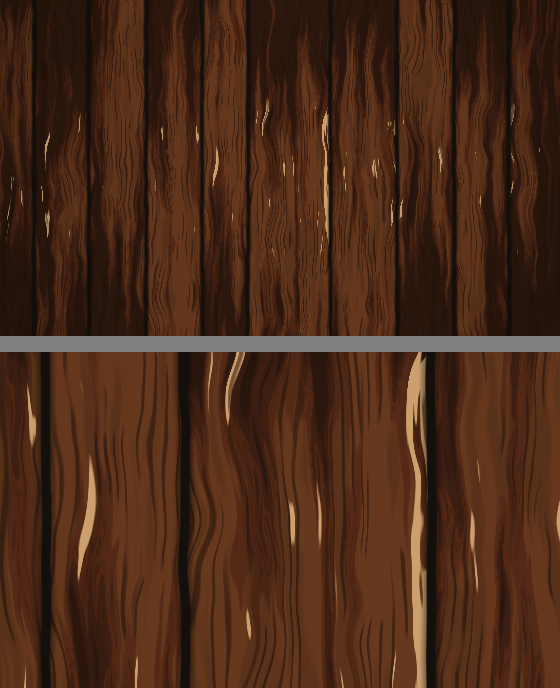
Top, the full canvas; bottom, a detail of the centre.
This texture is drawn by a WebGL 1 fragment shader. Its source:

```glsl
precision highp float;
uniform vec2 u_resolution;

float hash(vec2 p) {
  vec3 q = fract(p.xyx * 0.1031);
  q += dot(q, q.yzx + 33.33);
  return fract((q.x + q.y) * q.z);
}

float noise(vec2 p) {
  vec2 i = floor(p), f = fract(p);
  f = f * f * (3.0 - 2.0 * f);
  return mix(mix(hash(i), hash(i + vec2(1.0, 0.0)), f.x),
             mix(hash(i + vec2(0.0, 1.0)), hash(i + 1.0), f.x), f.y);
}

float fbm(vec2 p) {
  float sum = 0.0, amp = 0.57;
  for (int i = 0; i < 3; i++) {
    sum += amp * noise(p);
    p = p * 2.0 + 17.3;
    amp *= 0.5;
  }
  return sum;
}

// Horizontal position of the seam on the left of plank i
float seam(float i) {
  float k = i - 5.0;
  return 0.485 + 0.106 * k + 0.012 * sin(0.7854 * k) - 0.042 * exp(-1.5 * k * k);
}

void main() {
  vec2 uv = gl_FragCoord.xy / u_resolution;
  float pixel = 1.0 / u_resolution.x;

  // Ten planks of uneven width, with slightly ragged seams
  float plank = 0.0, gap = 1.0;
  for (int i = 1; i < 10; i++) {
    float k = float(i);
    float d = uv.x - seam(k) - 0.002 * (noise(vec2(uv.y * 22.0, k * 7.0)) - 0.5);
    gap = min(gap, abs(d));
    plank += step(0.0, d);
  }
  float left = seam(plank), right = seam(plank + 1.0);
  float across = clamp((uv.x - left) / (right - left), 0.0, 1.0);

  // Wavy grain, different on each plank
  vec2 grain = vec2(uv.x * 1.66, uv.y) + plank * vec2(3.1, 5.7);
  grain.x += 0.028 * (noise(grain * vec2(13.0, 9.0)) - 0.5)
           + 0.009 * (noise(grain * vec2(32.0, 24.0)) - 0.5);
  float streak = fbm(grain * vec2(40.0, 2.6));
  float fine = fbm(grain * vec2(95.0, 6.5));

  // Worn area: high or low on alternate planks, fading to the sides
  float turn = cos(3.14159 * plank) * sign(5.5 - plank);
  float dy = uv.y - 0.5 - 0.19 * turn;
  float dx = uv.x - 0.51;
  float wear = 0.39 - 1.6 * dy * dy - 2.6 * dx * dx;
  float coat = wear + 1.5 * (streak - 0.5) + 0.8 * (fine - 0.5);

  // Flat tones from stained to worn wood
  vec3 stain = vec3(0.17, 0.09, 0.05);
  vec3 color = stain * (0.92 + 0.2 * streak);
  color = mix(color, vec3(0.24, 0.12, 0.07), smoothstep(-0.22, -0.12, coat));
  color = mix(color, vec3(0.33, 0.165, 0.09), smoothstep(-0.02, 0.04, coat));
  color = mix(color, vec3(0.40, 0.22, 0.115), smoothstep(0.11, 0.18, coat));

  // Rust-coloured hairs along the edges of the stain
  float rim = 1.0 - smoothstep(0.01, 0.035, abs(coat + 0.03));
  color = mix(color, vec3(0.43, 0.19, 0.08), 0.5 * rim);

  // Broken dark fibre lines
  float fibre = sin(grain.x * 520.0 + 13.0 * streak);
  float broken = smoothstep(0.38, 0.56, noise(grain * vec2(55.0, 14.0) + 40.0));
  float line = smoothstep(0.45, 0.95, fibre) * broken;
  color = mix(color, stain, 0.65 * line * smoothstep(-0.1, 0.1, coat));
  color *= 1.0 - 0.12 * smoothstep(0.5, 0.65, fine);

  // Bare pale splinters, mostly on the right edge of the middle planks
  float middle = 1.0 - smoothstep(0.1, 0.27, abs(uv.y - 0.47));
  float chosen = exp(-(plank - 5.2) * (plank - 5.2));
  float edge = exp(-15.0 * (1.0 - across)) * chosen;
  float chip = fbm(grain * vec2(85.0, 7.0) + 9.0) - 0.5;
  chip += middle * (0.42 * edge + 0.03 * chosen);
  float bare = smoothstep(0.29, 0.33, chip) * smoothstep(0.0, 0.4, middle);
  color = mix(color, vec3(0.80, 0.63, 0.43), bare * (1.0 - 0.6 * line));

  // Soft shadow and dark gap between planks
  color *= 0.6 + 0.4 * smoothstep(0.002, 0.0075, gap);
  color = mix(vec3(0.07, 0.06, 0.05), color,
              smoothstep(0.0027 - pixel, 0.0027 + pixel, gap));

  // Darker outer corners
  color *= 1.0 - 0.8 * dx * dx * (0.5 + abs(uv.y - 0.5));
  gl_FragColor = vec4(color, 1.0);
}
```
